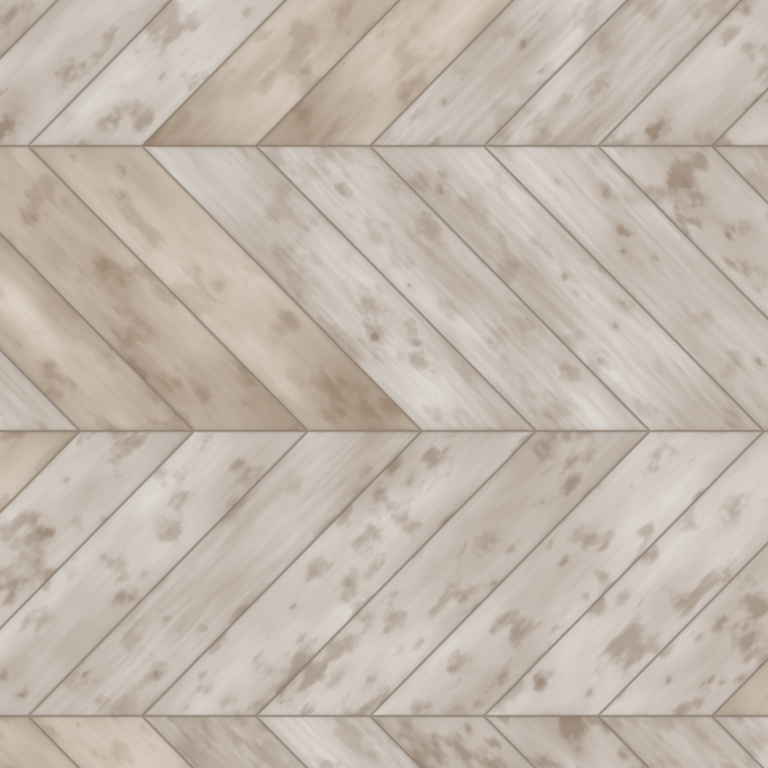
This texture is drawn by a Shadertoy shader. Its source:

```glsl
const float ROW_H = 0.3711;          // height of one chevron row
const float ROW_START = 0.0677;      // lowest row joint
const float PLANK_W = 0.1484;        // plank width along a row joint
const float PLANK_START = 0.0365;    // first plank corner
const float LEAN = 0.3646;           // sideways run of a plank across one row
const float JOINT = 0.0014;          // half width of the joints
const float GROOVE = 0.004;          // reach of the soft shade beside a joint
const float WARM_PERIOD = 11.0;      // planks between runs of warm boards
const float WARM_RUN = 2.3;          // length of such a run
const int KNOTS = 7;                 // knots per plank

const vec3 PALE = vec3(0.85, 0.825, 0.80);
const vec3 BROWN = vec3(0.62, 0.55, 0.49);
const vec3 SEAM = vec3(0.55, 0.49, 0.43);
const vec3 WARM_TINT = vec3(1.0, 0.982, 0.95);

float hash(vec2 p) {
    return fract(sin(dot(p, vec2(127.1, 311.7))) * 43758.5453);
}

float noise(vec2 p) {
    vec2 i = floor(p), f = fract(p);
    f = f * f * (3.0 - 2.0 * f);
    return mix(mix(hash(i), hash(i + vec2(1, 0)), f.x),
               mix(hash(i + vec2(0, 1)), hash(i + vec2(1, 1)), f.x), f.y);
}

float fbm(vec2 p) {
    float sum = 0.0, amp = 0.5;
    for (int i = 0; i < 4; i++) {
        sum += amp * noise(p);
        p = p * 2.03 + 17.3;
        amp *= 0.5;
    }
    return sum / 0.9375;
}

// Lightness of the wood; p = (along, across) within one plank
float woodTone(vec2 p, vec2 size, vec2 id, float warm) {
    vec2 seed = 40.0 * vec2(hash(id + 3.1), hash(id + 8.7));
    float grainy = step(0.5, hash(id + 5.3)) * (1.0 - warm);

    // Knots darken the wood and push the grain aside
    float spots = 0.0, rings = 0.0, bend = 0.0;
    for (int i = 0; i < KNOTS; i++) {
        vec2 key = id + 13.7 * float(i + 1);
        vec2 center = size * vec2(hash(key), mix(0.1, 0.9, hash(key + 2.3)));
        float radius = mix(0.003, 0.011, pow(hash(key + 4.9), 2.0));
        vec2 d = (p - center) / (radius * vec2(1.5, 1.0));
        d += 1.2 * (vec2(noise(p * 140.0 + seed), noise(p * 140.0 + seed + 31.0)) - 0.5);
        float r2 = dot(d, d);
        spots += exp(-r2) * mix(0.2, 0.5, hash(key + 6.1)) + 0.1 * exp(-0.2 * r2);
        rings += sin(5.0 * sqrt(r2)) * exp(-0.12 * r2);
        bend += d.y * radius * exp(-0.2 * r2);
    }

    // Cloudy patches, smudges, figure and fine grain
    vec2 q = p - vec2(0.0, 0.6 * bend);
    float cloud = fbm(q * vec2(7.0, 18.0) + seed) - 0.5;
    float smudge = smoothstep(0.54, 0.8, fbm(q * vec2(24.0, 38.0) + seed + 9.0));
    float figure = sin(380.0 * q.y + 22.0 * fbm(q * vec2(5.0, 14.0) + seed + 5.0));
    float grain = noise(q * vec2(22.0, 230.0) + seed) - 0.5;

    float tone = 0.76 + 0.08 * (hash(id + 1.9) - 0.5) + 0.85 * cloud;
    tone -= mix(0.5, 0.28, max(grainy, warm)) * smudge;
    tone -= spots * mix(1.0, 0.6, warm);
    tone += mix(0.01, 0.035, grainy) * (figure + rings);
    tone += mix(0.07, 0.16, grainy) * grain - 0.03 * grainy;

    // Warm boards deepen toward their lower end
    float lowerEnd = 1.0 - smoothstep(0.0, 0.5, p.x / size.x + 0.5 * cloud);
    return tone - warm * (0.10 + 0.24 * lowerEnd);
}

void mainImage(out vec4 fragColor, in vec2 fragCoord) {
    vec2 uv = fragCoord / iResolution.xy;
    float px = 1.0 / min(iResolution.x, iResolution.y);

    // Chevron layout: rows lean right and left in turn
    float level = (uv.y - ROW_START) / ROW_H;
    float row = floor(level), v = fract(level);
    float zigzag = 1.0 - abs(mod(level, 2.0) - 1.0);
    float column = (uv.x - PLANK_START - LEAN * zigzag) / PLANK_W;
    vec2 id = vec2(floor(column), row);
    float u = fract(column);

    // Plank coordinates measured along and across its length
    float side = mod(row, 2.0) < 0.5 ? 1.0 : -1.0;
    float plankLength = length(vec2(LEAN, ROW_H));
    vec2 dir = vec2(side * LEAN, ROW_H) / plankLength;
    vec2 p = vec2(v * plankLength + u * PLANK_W * dir.x, u * PLANK_W * dir.y);
    vec2 size = vec2(plankLength, PLANK_W * dir.y);

    // Wood colour, with runs of warmer boards
    float runStart = 2.8 * abs(row) - 5.0;
    float warm = step(mod(id.x - runStart, WARM_PERIOD), WARM_RUN);
    float tone = woodTone(p, size, id, warm);
    vec3 color = mix(BROWN, PALE, clamp(tone, 0.0, 1.05));
    color *= mix(vec3(1.0), WARM_TINT, warm);

    // Joints between planks and rows
    float plankEdge = (0.5 - abs(u - 0.5)) * size.y;
    float rowEdge = (0.5 - abs(v - 0.5)) * ROW_H;
    float edge = min(plankEdge, rowEdge);
    color *= 1.0 - 0.10 * exp(-edge / GROOVE);
    float seam = 1.0 - smoothstep(JOINT - px, JOINT + px, edge);
    color = mix(color, SEAM, 0.75 * seam);

    fragColor = vec4(color, 1.0);
}
```
